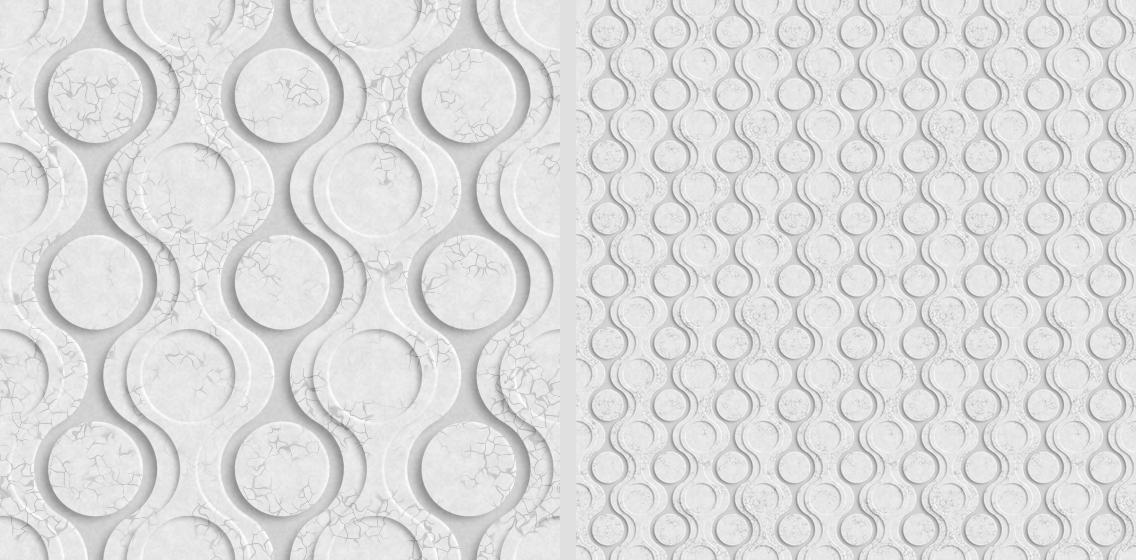
Left: one tile. Right: repeated 3 by 3.
Write a three.js fragment shader that draws this pattern.

```glsl
// Embossed plaster relief: wavy stacked plates with raised and sunken discs, crackled.
varying vec2 vUv;

const float REPEATS = 3.0;
const vec2 ORIGIN = vec2(0.012, -0.012);
const vec2 LIGHT = vec2(0.82, 0.57);
const float EDGE = 0.004;
const float DISC_RADIUS = 0.254;
const float HOLE_RADIUS = 0.249;

vec2 hash2(vec2 c) {
  vec3 a = fract(c.xyx * vec3(0.1031, 0.1030, 0.0973));
  a += dot(a, a.yzx + 33.33);
  return fract((a.xx + a.yz) * a.zy);
}

// Value noise that wraps after n cells.
float noise(vec2 uv, float n) {
  vec2 g = uv * n, i = floor(g), f = fract(g);
  f = f * f * (3.0 - 2.0 * f);
  float a = hash2(mod(i, n)).x;
  float b = hash2(mod(i + vec2(1.0, 0.0), n)).x;
  float c = hash2(mod(i + vec2(0.0, 1.0), n)).x;
  float d = hash2(mod(i + 1.0, n)).x;
  return mix(mix(a, b, f.x), mix(c, d, f.x), f.y);
}

// Gap between the two nearest cell points; zero on the cell borders.
float cellGap(vec2 uv, float n) {
  vec2 g = uv * n, i = floor(g), f = fract(g);
  float nearest = 9.0, second = 9.0;
  for (int y = -1; y <= 1; y++) {
    for (int x = -1; x <= 1; x++) {
      vec2 o = vec2(float(x), float(y));
      float d = length(o + hash2(mod(i + o, n)) - f);
      second = min(second, max(nearest, d));
      nearest = min(nearest, d);
    }
  }
  return second - nearest;
}

// Patchy hairline cracks.
float cracks(vec2 uv) {
  vec2 warp = vec2(noise(uv, 70.0), noise(uv + 0.37, 70.0)) - 0.5;
  float line = 1.0 - smoothstep(0.02, 0.16, cellGap(uv + 0.016 * warp, 46.0));
  float patches = 0.5 * noise(uv, 13.0) + 0.5 * noise(uv + 0.21, 37.0);
  return line * smoothstep(0.42, 0.68, patches);
}

// Signed distance to a vertical band whose sides are chains of equal arcs.
float waveBand(vec2 q, float neck, float bulge) {
  float swing = bulge - neck;
  float radius = (swing * swing + 0.25) / (4.0 * swing);
  vec2 outer = vec2(bulge - radius, 0.0);
  vec2 inner = vec2(neck + radius, 0.5);
  vec2 u = inner - outer, v = q - outer;
  return u.x * v.y < u.y * v.x ? length(v) - radius : radius - length(q - inner);
}

vec2 foldCell(vec2 p) {
  return abs(fract(p + 0.5) - 0.5);
}

// Lower plate and raised disc.
float lowerLayer(vec2 p) {
  vec2 q = foldCell(p);
  return min(waveBand(q, 0.170, 0.459), length(q - 0.5) - DISC_RADIUS);
}

// Upper plate pierced by a round hole.
float upperLayer(vec2 p) {
  vec2 q = foldCell(p);
  return max(waveBand(q, 0.047, 0.334), HOLE_RADIUS - length(q));
}

// Soft shadow from the distance sampled one reach towards the light.
float castShadow(float towardLight, float reach) {
  float s = 1.0 - smoothstep(-reach, reach, towardLight);
  return s * s;
}

// Bright bevel on rims that face the light.
float litRim(float d, float towardLight, float reach) {
  float facing = clamp((towardLight - d) / reach, 0.0, 1.0);
  return facing * smoothstep(-0.024, -0.003, d);
}

float coverage(float d) {
  return 1.0 - smoothstep(-EDGE, EDGE, d);
}

void main() {
  vec2 p = vUv * REPEATS - ORIGIN;
  float lowReach = 0.050, highReach = 0.034;
  float low = lowerLayer(p), lowLit = lowerLayer(p + LIGHT * lowReach);
  float high = upperLayer(p), highLit = upperLayer(p + LIGHT * highReach);

  // Plaster surface
  float grain = noise(vUv, 240.0) - 0.5;
  float mottle = noise(vUv, 64.0) - 0.5;
  float plaster = 0.905 + 0.035 * grain + 0.03 * mottle - 0.13 * cracks(vUv);

  // Floor, lower layer, upper layer
  float tone = 0.825 + 0.035 * grain - 0.25 * castShadow(lowLit, lowReach);
  float lowTone = plaster + 0.08 * litRim(low, lowLit, lowReach);
  lowTone -= 0.27 * castShadow(highLit, highReach);
  tone = mix(tone, lowTone, coverage(low));
  float highTone = plaster + 0.08 * litRim(high, highLit, highReach);
  tone = mix(tone, highTone, coverage(high));

  gl_FragColor = vec4(vec3(tone), 1.0);
}
```
